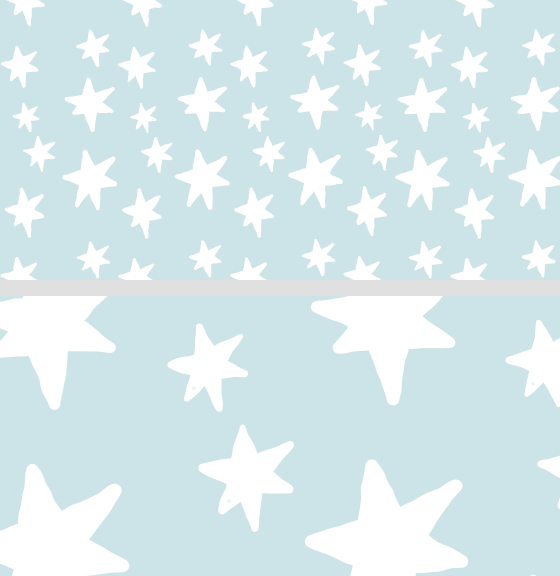
Top: the whole. Bottom: its middle third, enlarged.
Write a Shadertoy shader that draws this pattern.

```glsl
#define VIEW_HEIGHT 384.0
#define REPEAT vec2(154.0, 290.0)
#define GROUND vec3(0.80, 0.893, 0.906)
#define PAPER_WHITE vec3(1.0)
#define INNER_RADIUS 0.36
#define TIP_ROUNDING 0.07
#define EDGE_WOBBLE 1.3
#define WOBBLE_SCALE 0.16
#define SPECK_RADIUS 0.9
#define SPECK_STRENGTH 0.35

const int STARS = 7;

// Center x, center y, radius, turn in degrees
const vec4 PLACE[STARS] = vec4[STARS](
    vec4(123, 242, 37, -6), vec4(124, 139, 41, 2), vec4(128, 319, 25, 1),
    vec4(188, 293, 28, 0), vec4(197, 223, 20, 3), vec4(215, 173, 24, -4),
    vec4(195, 93, 30, 0));

// Vertical stretch, heel angle in degrees, heel length
const vec3 BUILD[STARS] = vec3[STARS](
    vec3(0.97, -143, 0.75), vec3(1.0, -119, 1.07), vec3(1.0, -136, 0.86),
    vec3(1.0, -120, 0.88), vec3(1.0, -125, 0.95), vec3(1.0, -121, 0.88),
    vec3(1.12, -129, 0.76));

// Arm angle in degrees and length, clockwise from the top; arm 4 is the heel
const vec2 ARMS[6] = vec2[6](
    vec2(99, 0.98), vec2(39, 1.08), vec2(-14, 0.92),
    vec2(-78, 1.09), vec2(-125, 1.0), vec2(-185, 0.93));

// Small misregistration of each column
const vec2 COLUMN_DRIFT[6] = vec2[6](
    vec2(-7, 1), vec2(0, 0), vec2(0, 1), vec2(1, 3), vec2(-6, 0), vec2(-5, 1));

float hash(vec2 p) {
    return fract(sin(dot(p, vec2(127.1, 311.7))) * 43758.5453);
}

float noise(vec2 p) {
    vec2 cell = floor(p), f = fract(p);
    f = f * f * (3.0 - 2.0 * f);
    return mix(mix(hash(cell), hash(cell + vec2(1, 0)), f.x),
               mix(hash(cell + vec2(0, 1)), hash(cell + vec2(1, 1)), f.x), f.y);
}

vec2 polar(float degrees, float radius) {
    float a = radians(degrees);
    return radius * vec2(cos(a), sin(a));
}

vec2 arm(int k, vec3 build) {
    vec2 a = ARMS[k % 6];
    if (k == 4) a = build.yz;
    return a - vec2(360 * (k / 6), 0.0);
}

// Accumulates squared distance and inside/outside sign for one polygon edge
void addEdge(vec2 p, vec2 a, vec2 b, inout float dist2, inout float side) {
    vec2 e = b - a, w = p - a;
    vec2 r = w - e * clamp(dot(w, e) / dot(e, e), 0.0, 1.0);
    dist2 = min(dist2, dot(r, r));
    bvec3 c = bvec3(p.y >= a.y, p.y < b.y, e.x * w.y > e.y * w.x);
    if (all(c) || !any(c)) side = -side;
}

float starDistance(vec2 p, vec3 build) {
    float dist2 = 1e5, side = 1.0;
    for (int k = 0; k < 6; k++) {
        vec2 a = arm(k, build), b = arm(k + 1, build);
        vec2 valley = polar(0.5 * (a.x + b.x), INNER_RADIUS);
        addEdge(p, polar(a.x, a.y - TIP_ROUNDING), valley, dist2, side);
        addEdge(p, valley, polar(b.x, b.y - TIP_ROUNDING), dist2, side);
    }
    return side * sqrt(dist2) - TIP_ROUNDING;
}

void mainImage(out vec4 fragColor, in vec2 fragCoord) {
    float pixel = VIEW_HEIGHT / iResolution.y;
    vec2 pos = fragCoord * pixel;
    float wobble = EDGE_WOBBLE * (noise(pos * WOBBLE_SCALE) - 0.5);
    float white = 0.0;

    for (int i = 0; i < STARS; i++) {
        // Nearest repeat of this star
        vec4 place = PLACE[i];
        vec2 cell = round((pos - place.xy) / REPEAT);
        int column = (int(cell.x) + 7) % 6;
        vec2 local = pos - place.xy - cell * REPEAT - COLUMN_DRIFT[column];

        // Scale and turn into the unit star
        vec2 q = local / (place.z * vec2(1.0, BUILD[i].x));
        vec2 axis = polar(place.w, 1.0);
        q = vec2(dot(q, axis), dot(q, vec2(-axis.y, axis.x)));
        float d = starDistance(q, BUILD[i]) * place.z + wobble;
        float fill = clamp(0.5 - d / pixel, 0.0, 1.0);

        // Faint missed speck in some stars
        float speck = length(q - polar(BUILD[i].y, 0.6)) * place.z - SPECK_RADIUS;
        float worn = step(0.6, hash(vec2(float(i), cell.x)));
        fill *= 1.0 - SPECK_STRENGTH * worn * clamp(0.5 - speck / pixel, 0.0, 1.0);
        white = max(white, fill);
    }
    fragColor = vec4(mix(GROUND, PAPER_WHITE, white), 1.0);
}
```
